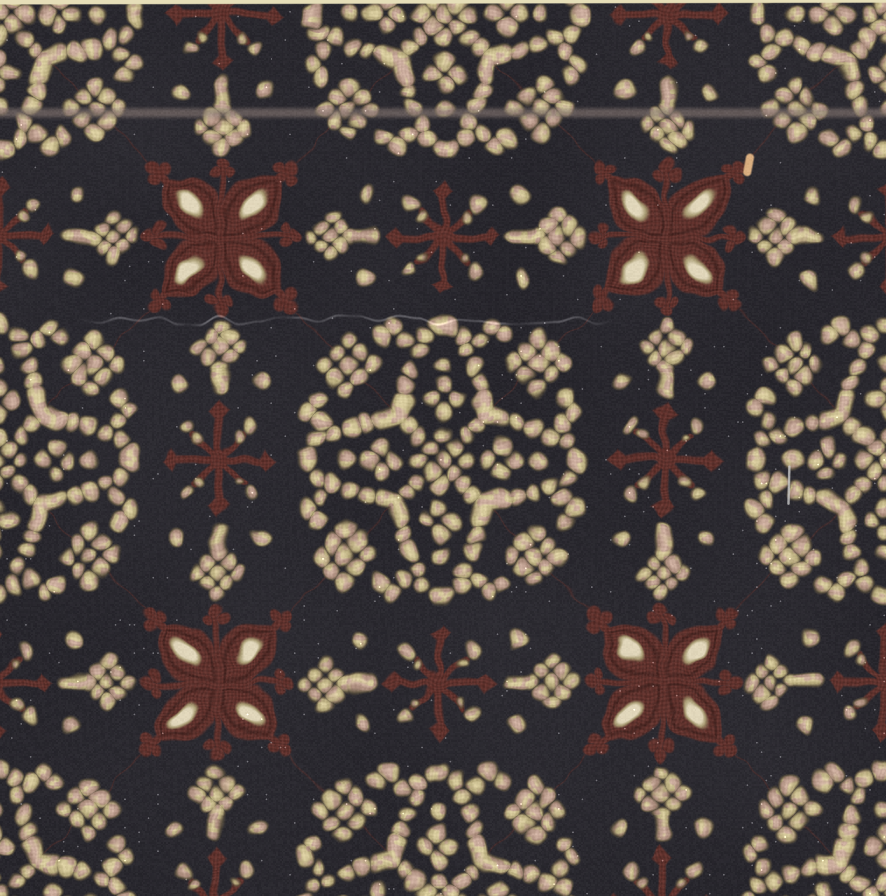
Give the GLSL for this pattern, as a WebGL 2 fragment shader.

```glsl
#version 300 es
precision highp float;
// Batik-like cloth: dotted medallions, red four-petal flowers and small stars
// on a dark ground. One 100-unit cell is folded by symmetry into distance
// functions; smooth noise bends the cloth, and creases and flecks age it.
uniform vec2 u_resolution;
out vec4 outColor;

float hash(vec2 p) { return fract(sin(dot(p, vec2(127.1, 311.7))) * 43758.5453); }

float noise(vec2 p) {
  vec2 i = floor(p), f = fract(p);
  f = f * f * (3.0 - 2.0 * f);
  return mix(mix(hash(i), hash(i + vec2(1, 0)), f.x),
             mix(hash(i + vec2(0, 1)), hash(i + vec2(1, 1)), f.x), f.y);
}

float capsule(vec2 p, vec2 a, vec2 b) {
  vec2 d = b - a;
  return length(p - a - d * clamp(dot(p - a, d) / dot(d, d), 0.0, 1.0));
}

// Nine dots in a 3 by 3 lattice turned by 45 degrees
float lattice(vec2 p, float s) {
  vec2 q = vec2(p.x + p.y, p.x - p.y) / (2.0 * s);
  return length(q - clamp(round(q), -1.0, 1.0)) * s * 1.414;
}

float trefoil(vec2 p) {
  p.y = abs(p.y);
  return min(length(p) - 1.5, length(p - vec2(-1.9, 1.7)) - 1.3);
}

// Dots of one eighth of the medallion, with a.x <= a.y
float medallion(vec2 a, vec2 p) {
  const vec2 dots[10] = vec2[10](
    vec2(4.4, 28.1), vec2(5.4, 24.5), vec2(7.2, 20.5), vec2(8.3, 17.0), vec2(8.5, 27.0),
    vec2(11.0, 29.9), vec2(13.8, 27.9), vec2(0.0, 21.3), vec2(7.7, 7.7), vec2(5.4, 5.4));
  float d = min(lattice(p, 2.7), lattice(abs(p) - 21.5, 2.65));
  for (int i = 0; i < 10; i++) d = min(d, length(a - dots[i]));
  vec2 w = abs(a - vec2(0, 13.4));
  d = min(d, length(vec2(min(w.x, w.y), max(w.x, w.y) - 2.9)));
  d = min(d, capsule(a, vec2(0, 30.3), vec2(1.0, 30.3)));
  return min(d, capsule(a, vec2(8.9, 13.8), vec2(9.9, 10.0))) - 1.72;
}

// Pale clusters, bars and loose dots about a star; s = (across, along)
float strapDots(vec2 s) {
  float d = lattice(s - vec2(0, 25.4), 2.2) - 1.55;
  d = min(d, capsule(s, vec2(0, 15.7), vec2(0, 20.5)) - 1.35);
  d = min(d, length(s - vec2(9.4, 17.3)) - 1.7);
  d = min(d, length(s - vec2(7.2, 7.6)) - 1.4);
  return min(d, length(s - vec2(4.6, 5.1)) - 0.8);
}

float redStar(vec2 s) {
  float d = min(capsule(s, vec2(0), vec2(11.5, 0)), capsule(s, vec2(0), vec2(0, 11.5))) - 0.85;
  d = min(d, capsule(s, vec2(0), vec2(5.6)) - 0.75);
  d = min(d, length(s) - 2.4);
  vec2 tip = vec2(max(s.x, s.y) - 10.6, min(s.x, s.y));
  return min(d, (abs(tip.x) + abs(tip.y) - 2.3) * 0.707);
}

void main() {
  vec2 uv = gl_FragCoord.xy / u_resolution.y;
  vec2 u = (uv - vec2(0.493, 0.487)) * 201.0;
  u.x -= 0.01 * u.y;
  u += 1.1 * (vec2(noise(u * 0.13), noise(u * 0.13 + 40.0)) - 0.5);
  u += 1.3 * (vec2(noise(u * 0.32 + 9.0), noise(u * 0.32 + 71.0)) - 0.5);

  // Fold the cell
  vec2 p = mod(u + 50.0, 100.0) - 50.0;
  vec2 a = vec2(min(abs(p.x), abs(p.y)), max(abs(p.x), abs(p.y)));
  vec2 s = vec2(50.0 - a.y, a.x);
  vec2 f = 50.0 - abs(p);
  vec2 axis = vec2(max(f.x, f.y), min(f.x, f.y));
  vec2 e = vec2(f.x + f.y, f.x - f.y) * 0.707;

  // Flower: petals on the diagonals, stems with trefoils on all eight arms
  float petal = (abs(e.y) - 6.0 * pow(sin(3.1416 * clamp(e.x / 18.5, 0.0, 1.0)), 0.85)) * 0.8;
  float red = min(petal, length(f) - 3.6);
  red = min(red, capsule(e, vec2(0), vec2(21, 0)) - 0.9);
  red = min(red, trefoil(e - vec2(21.8, 0)));
  red = min(red, capsule(axis, vec2(0), vec2(17, 0)) - 0.7);
  red = min(red, trefoil(axis - vec2(16.2, 0)));
  red = min(red, redStar(s));
  float seed = (length((e - vec2(10.4, 0)) / vec2(3.9, 2.1)) - 1.0) * 2.1;
  float pale = min(medallion(a, p), strapDots(s)) + 0.7 * (noise(u * 0.22 + 17.0) - 0.5);

  // Dyes with a fine printed grain
  float soft = max(0.35, 150.0 / u_resolution.y);
  float screen = sin((u.x + u.y) * 3.6) * sin((u.x - u.y) * 3.6);
  float tint = noise(u * 0.9 + 5.0);
  vec3 col = vec3(0.165, 0.16, 0.185) + 0.025 * (noise(uv * 7.0) - 0.5);
  vec3 redDye = vec3(0.37, 0.195, 0.175) * (1.0 + 0.13 * screen);
  redDye *= 1.0 - 0.22 * smoothstep(0.6, 0.0, abs(petal + 1.5));
  col = mix(col, redDye, smoothstep(soft, -soft, red));
  vec3 cream = mix(vec3(0.67, 0.55, 0.49), vec3(0.72, 0.67, 0.49), smoothstep(0.3, 0.7, tint));
  cream += 0.13 * smoothstep(-0.2, -1.4, pale) + 0.03 * screen;
  col = mix(col, vec3(0.41, 0.36, 0.26), 0.8 * smoothstep(0.4 + soft, 0.4 - soft, pale));
  col = mix(col, cream, smoothstep(soft, -soft, pale));
  col = mix(col, vec3(0.65, 0.60, 0.44), smoothstep(soft, -soft, seed));
  col = mix(col, vec3(0.88, 0.84, 0.73), smoothstep(soft, -soft, seed + 0.5));

  // Wear: pale fold, ragged crease, short scratch, chip and dust
  col = mix(col, vec3(0.53, 0.47, 0.45), 0.6 * smoothstep(0.009, 0.001, abs(uv.y - 0.874)));
  float crease = abs(uv.y - 0.643 - 0.012 * (noise(vec2(uv.x * 45.0, 3.0)) - 0.5));
  float worn = smoothstep(0.08, 0.14, uv.x) * smoothstep(0.69, 0.64, uv.x) * noise(uv * 38.0);
  col += 0.3 * worn * smoothstep(0.0025, 0.0, crease);
  float scratch = capsule(uv, vec2(0.88, 0.438), vec2(0.881, 0.479));
  col = mix(col, vec3(0.8), 0.8 * smoothstep(0.0022, 0.0005, scratch));
  float chip = capsule(uv, vec2(0.834, 0.808), vec2(0.837, 0.824));
  col = mix(col, vec3(0.85, 0.68, 0.5), smoothstep(0.006, 0.003, chip));
  vec2 g = uv * 190.0;
  float fleck = step(0.988 - 0.012 * uv.x, hash(floor(g))) * smoothstep(0.3, 0.05, length(fract(g) - 0.5));
  col += 0.28 * fleck;
  col += 0.035 * (hash(floor(uv * 512.0)) - 0.5);

  // Pale selvage along the top
  float hem = 0.995 + 0.002 * uv.x;
  col = mix(col, vec3(0.9, 0.87, 0.72), smoothstep(hem - 0.001, hem + 0.001, uv.y));
  outColor = vec4(col, 1.0);
}
```
